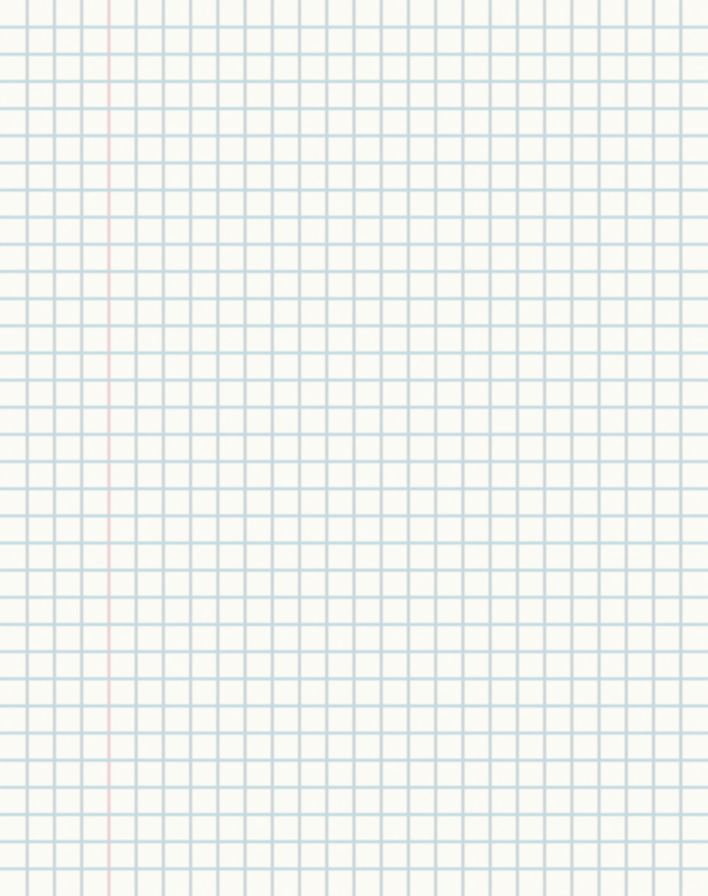
This pattern is drawn by a Shadertoy shader. Its source:

```glsl
// Squared exercise paper: soft blue grid with one pink margin rule.

const vec2  CELLS       = vec2(26.0, 33.0);  // cells across and down
const float MARGIN_LINE = 4.0;    // index of the pink vertical rule
const float HALF_WIDTH  = 0.115;  // soft half width of a rule, in cells
const float LINE_VARY   = 0.03;   // ink strength change from line to line
const float WEAR        = 0.04;   // ink strength change along a line
const float GRAIN       = 0.006;  // paper brightness noise
const float GRAIN_SCALE = 8.0;    // grains per cell

const vec3 PAPER      = vec3(0.985, 0.983, 0.962);
const vec3 ROW_INK    = vec3(0.765, 0.855, 0.885);
const vec3 COLUMN_INK = vec3(0.790, 0.828, 0.840);
const vec3 MARGIN_INK = vec3(0.920, 0.810, 0.815);

float hash(vec2 p) {
    return fract(sin(dot(p, vec2(127.1, 311.7))) * 43758.5453);
}

float noise(vec2 p) {
    vec2 cell = floor(p);
    vec2 f = fract(p);
    f = f * f * (3.0 - 2.0 * f);
    float low  = mix(hash(cell), hash(cell + vec2(1.0, 0.0)), f.x);
    float high = mix(hash(cell + vec2(0.0, 1.0)), hash(cell + vec2(1.0)), f.x);
    return mix(low, high, f.y);
}

// Ink coverage of the nearest rule; along is the position on that rule.
float ruleInk(float across, float along, float count, float pixel) {
    float index = floor(across + 0.5);
    float dist = abs(across - index);
    float line = 1.0 - smoothstep(0.0, max(HALF_WIDTH, pixel), dist);
    float strength = 1.0 - LINE_VARY * hash(vec2(index, count));
    strength -= WEAR * noise(vec2(along * 4.0, index * 7.0 + count));
    // The edges of the sheet carry no rule.
    float inside = step(0.5, index) * step(index, count - 0.5);
    return line * strength * inside;
}

void mainImage(out vec4 fragColor, in vec2 fragCoord) {
    // Cell coordinates, counted from the upper left corner
    vec2 pixel = CELLS / iResolution.xy;
    vec2 grid = vec2(fragCoord.x, iResolution.y - fragCoord.y) * pixel;

    // Paper
    float grain = noise(grid * GRAIN_SCALE) - 0.5;
    vec3 color = PAPER + GRAIN * grain;

    // Vertical rules, with the margin in its own ink
    bool isMargin = abs(grid.x - MARGIN_LINE) < 0.5;
    vec3 columnInk = isMargin ? MARGIN_INK : COLUMN_INK;
    color = mix(color, columnInk, ruleInk(grid.x, grid.y, CELLS.x, pixel.x));

    // Horizontal rules
    color = mix(color, ROW_INK, ruleInk(grid.y, grid.x, CELLS.y, pixel.y));

    fragColor = vec4(color, 1.0);
}
```
